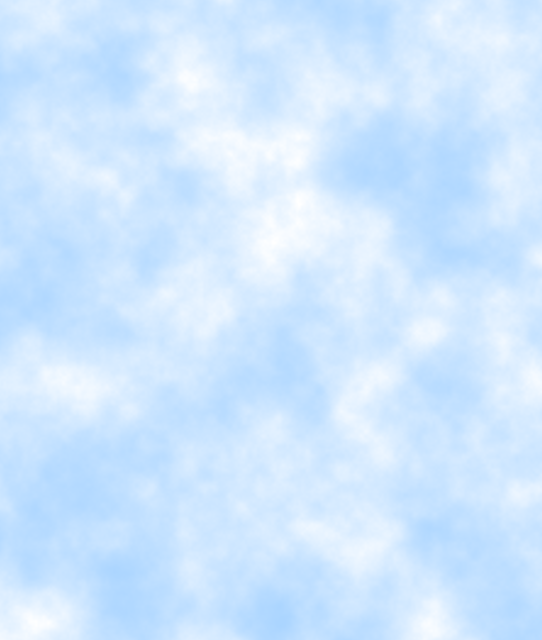
This texture is drawn by a Shadertoy shader. Its source:

```glsl
const vec3 SKY_BLUE = vec3(0.66, 0.83, 1.0);
const vec3 CLOUD_WHITE = vec3(1.0);
const float CELLS_PER_HEIGHT = 8.2;
const float DETAIL_GAIN = 0.54;
const int OCTAVES = 6;

// Arithmetic hash: lattice point to [0, 1)
float hash21(vec2 p) {
    vec3 q = fract(vec3(p.xyx) * 0.1031);
    q += dot(q, q.yzx + 33.33);
    return fract((q.x + q.y) * q.z);
}

// Smoothly interpolated lattice values
float valueNoise(vec2 p) {
    vec2 cell = floor(p);
    vec2 f = fract(p);
    vec2 blend = f * f * (3.0 - 2.0 * f);
    float low = mix(hash21(cell), hash21(cell + vec2(1.0, 0.0)), blend.x);
    float high = mix(hash21(cell + vec2(0.0, 1.0)), hash21(cell + vec2(1.0)), blend.x);
    return mix(low, high, blend.y);
}

// Layered noise, centred on zero
float cloudNoise(vec2 p, int octaves, float gain) {
    float sum = 0.0;
    float amplitude = 0.5;
    for (int i = 0; i < octaves; i++) {
        sum += amplitude * (valueNoise(p) - 0.5);
        p = p * 2.0 + vec2(17.3, 9.7);
        amplitude *= gain;
    }
    return sum;
}

// Cloud cover with soft, slightly brighter peaks
float cloudCover(float density) {
    return clamp(0.425 + 1.42 * density + 1.0 * density * density, 0.0, 1.0);
}

void mainImage(out vec4 fragColor, in vec2 fragCoord) {
    vec2 uv = fragCoord / iResolution.y;
    float density = cloudNoise(uv * CELLS_PER_HEIGHT + vec2(31.4, 12.8), OCTAVES, DETAIL_GAIN);
    fragColor = vec4(mix(SKY_BLUE, CLOUD_WHITE, cloudCover(density)), 1.0);
}
```
